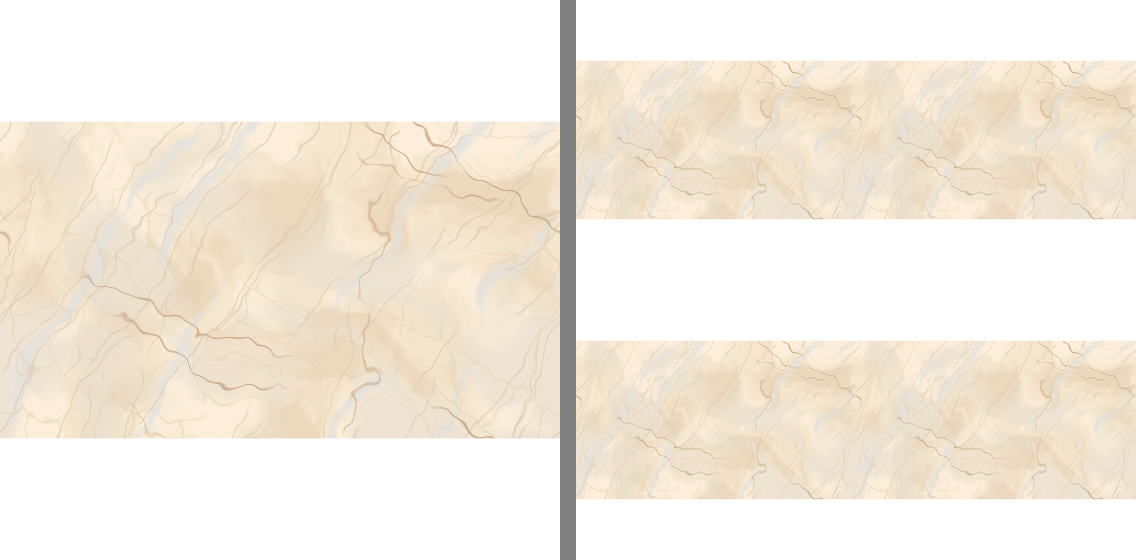
Left, the tile; right, the same tile 2 across and 2 down.
Write a WebGL 1 fragment shader that draws this texture.

```glsl
precision highp float;
// Cream marble slab with blue-grey streaks and rusty cracks, as a wide band on white.
uniform vec2 u_resolution;

float hash(vec2 c) {
  return fract(sin(dot(c, vec2(127.1, 311.7))) * 43758.5);
}

// Value noise with n cells per canvas side, wrapping at the edges.
float noise(vec2 p, float n) {
  vec2 i = floor(p * n), f = fract(p * n);
  f = f * f * (3.0 - 2.0 * f);
  vec2 a = mod(i, n), b = mod(i + 1.0, n);
  return mix(mix(hash(a + n), hash(vec2(b.x, a.y) + n), f.x),
             mix(hash(vec2(a.x, b.y) + n), hash(b + n), f.x), f.y);
}

float fbm(vec2 p, float n) {
  float sum = 0.0, weight = 0.5;
  for (int i = 0; i < 5; i++) {
    sum += weight * noise(p, n);
    n *= 2.0;
    weight *= 0.54;
  }
  return sum / 1.037;
}

// Wrapping cellular noise: x = gap to the cell border, y = random tone of the cell.
vec2 cells(vec2 p, float n) {
  vec2 home = floor(p * n), f = fract(p * n);
  float nearest = 9.0, second = 9.0, tone = 0.0;
  for (int y = -1; y <= 1; y++) {
    for (int x = -1; x <= 1; x++) {
      vec2 o = vec2(float(x), float(y));
      vec2 id = mod(home + o, n);
      float d = length(o + vec2(hash(id + 3.1), hash(id + 7.7)) - f);
      if (d < nearest) {
        second = nearest;
        nearest = d;
        tone = hash(id + 5.3);
      } else {
        second = min(second, d);
      }
    }
  }
  return vec2(second - nearest, tone);
}

// Family of n parallel lines; lean is the run in x for each unit of y.
float vein(vec2 p, float n, float lean, float shift, float width) {
  float phase = n * (p.x - lean * p.y) + shift;
  float d = abs(fract(phase) - 0.5) / (n * length(vec2(1.0, lean)));
  return 1.0 - smoothstep(width * 0.25, width + 0.0012, d);
}

void main() {
  vec2 p = gl_FragCoord.xy / u_resolution;
  vec2 warp = vec2(fbm(p, 4.0), fbm(p + 0.37, 4.0)) - 0.5;
  vec2 ripple = vec2(noise(p, 40.0), noise(p + 0.43, 40.0)) - 0.5;
  vec2 bent = p + 0.16 * warp + 0.006 * ripple;

  // Clouded ground with faint pebble-like fragments
  vec2 pebble = cells(p + 0.2 * warp + 0.012 * ripple, 11.0);
  float tone = fbm(p + 0.3 * warp + 0.21, 7.0);
  tone += 0.17 * (pebble.y - 0.5) * smoothstep(0.0, 0.3, pebble.x);
  tone += 0.05 * (noise(p + 0.1 * warp, 90.0) - 0.5);
  vec3 color = mix(vec3(0.922, 0.848, 0.742), vec3(0.962, 0.902, 0.805), smoothstep(0.29, 0.5, tone));
  color = mix(color, vec3(0.988, 0.934, 0.856), smoothstep(0.5, 0.66, tone));

  // Greyish stains
  float stain = smoothstep(0.54, 0.72, fbm(p + 0.25 * warp + 0.63, 6.0));
  color = mix(color, vec3(0.918, 0.878, 0.82), 0.7 * stain);

  // Broad broken blue-grey streaks, rising steeply to the right
  for (int i = 0; i < 3; i++) {
    float k = float(i);
    float patch_ = fbm(p + 0.29 * k + 0.11, 5.0);
    float streak = vein(bent, 2.0, 0.5 + 0.12 * k, 0.37 * k + 0.2, 0.002 + 0.012 * smoothstep(0.45, 0.7, patch_));
    streak *= smoothstep(0.44, 0.58, patch_) * (0.5 + 0.5 * noise(p, 60.0));
    color = mix(color, vec3(0.875, 0.885, 0.875), 0.85 * streak);
  }

  // Hairlines in the same direction
  for (int i = 0; i < 5; i++) {
    float k = float(i);
    float hair = vein(bent + 0.03 * warp.yx, 3.0 + k, 0.3 + 0.14 * k, 0.31 * k, 0.0013);
    hair *= smoothstep(0.47, 0.6, fbm(p + 0.17 * k + 0.05, 5.0));
    color = mix(color, vec3(0.85, 0.785, 0.69), 0.6 * hair);
  }

  // Rusty cracks falling to the right, and one jagged upright crack
  vec2 jagged = bent + 0.016 * ripple;
  for (int i = 0; i < 3; i++) {
    float k = float(i);
    float crack = vein(jagged, 1.0, -2.4 + 0.7 * k, 0.43 * k + 0.1, 0.0018);
    crack *= smoothstep(0.44, 0.6, fbm(p + 0.23 * k + 0.4, 4.0));
    color = mix(color, vec3(0.77, 0.63, 0.49), 0.75 * crack);
  }
  float upright = vein(jagged + 0.012 * ripple, 1.0, 0.18, 0.92, 0.003);
  color = mix(color, vec3(0.82, 0.69, 0.54), 0.65 * upright * smoothstep(0.3, 0.6, noise(p, 24.0)));

  // Fine fissures along some fragment borders
  float fissure = 1.0 - smoothstep(0.01, 0.05, pebble.x);
  color = mix(color, vec3(0.88, 0.80, 0.68), 0.4 * fissure * smoothstep(0.48, 0.64, fbm(p + 0.77, 6.0)));

  // Slab band on white
  float slab = 1.0 - smoothstep(-0.001, 0.001, abs(p.y - 0.5) - 0.283);
  gl_FragColor = vec4(mix(vec3(1.0), color, slab), 1.0);
}
```
